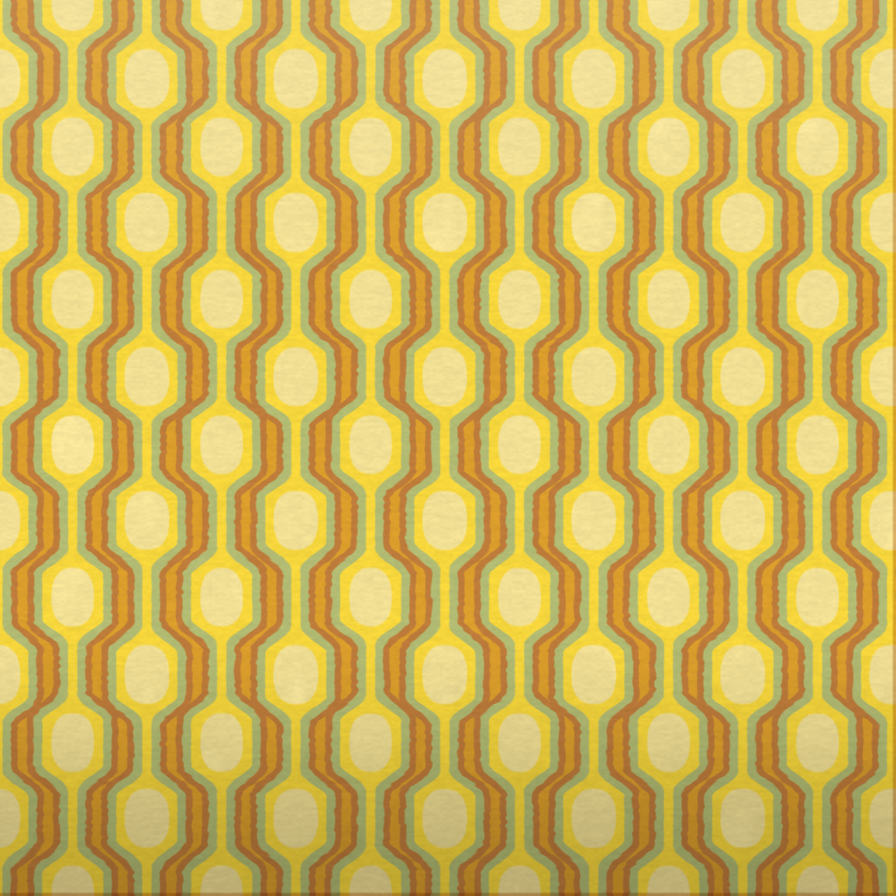
Write a three.js fragment shader that draws this pattern.

```glsl
// Retro woven wallpaper: staggered bead columns with cream ovals and wavy outlined bands.
varying vec2 vUv;

// Layout, in cells unless noted
const float REPEATS = 6.015;           // cells across and up the canvas
const vec2 COLUMN_A = vec2(0.488, 0.018);
const vec2 COLUMN_B = vec2(-0.014, 0.504);
const float ROW_SHIFT_A = -0.014;      // alternating drift of the ovals
const float ROW_SHIFT_B = 0.021;
const vec2 OVAL_A = vec2(0.143, 0.197);
const vec2 OVAL_B = vec2(0.150, 0.199);
const float OVAL_POWER = 2.4;
const float BULB_HALF = 0.262;
const float NECK_HALF = 0.088;
const float SHOULDER_START = 0.148;
const float SHOULDER_END = 0.355;
const float GREEN_WIDTH = 0.057;
const float BROWN_WIDTH = 0.043;
const float EDGE = 0.008;              // edge softness
const float STITCH = 0.013;            // raggedness of the outlines

const vec3 CREAM = vec3(0.945, 0.875, 0.580);
const vec3 YELLOW = vec3(0.965, 0.840, 0.235);
const vec3 GREEN = vec3(0.700, 0.735, 0.450);
const vec3 BROWN = vec3(0.745, 0.485, 0.230);
const vec3 ORANGE = vec3(0.860, 0.620, 0.170);

const float PI = 3.14159;

float hash(vec2 p) {
  p = fract(p * vec2(0.1031, 0.1137));
  p += dot(p, p.yx + 33.33);
  return fract((p.x + p.y) * p.x * 7.31 + p.y * 41.7);
}

float noise(vec2 p) {
  vec2 i = floor(p), f = fract(p);
  f = f * f * (3.0 - 2.0 * f);
  return mix(mix(hash(i), hash(i + vec2(1.0, 0.0)), f.x),
             mix(hash(i + vec2(0.0, 1.0)), hash(i + vec2(1.0, 1.0)), f.x), f.y);
}

float inside(float d) {
  return 1.0 - smoothstep(-EDGE, EDGE, d);
}

// Distance to the wavy outline (x) and to the oval (y) of the nearest bead
vec2 beadColumn(vec2 p, vec2 origin, float rowShift, vec2 oval) {
  vec2 q = p - origin;
  q.y -= rowShift * cos(PI * q.y);
  q = abs(fract(q + 0.5) - 0.5);

  float span = SHOULDER_END - SHOULDER_START;
  float t = clamp((q.y - SHOULDER_START) / span, 0.0, 1.0);
  float drop = BULB_HALF - NECK_HALF;
  float halfWidth = BULB_HALF - drop * t * t * (3.0 - 2.0 * t);
  float slope = drop * 6.0 * t * (1.0 - t) / span;
  float outline = (q.x - halfWidth) / sqrt(1.0 + slope * slope);

  vec2 e = pow(q / oval + 0.0001, vec2(OVAL_POWER));
  float ovalDistance = (pow(e.x + e.y, 1.0 / OVAL_POWER) - 1.0) * oval.x;
  return vec2(outline, ovalDistance);
}

void main() {
  vec2 p = vUv * REPEATS;
  vec2 a = beadColumn(p, COLUMN_A, ROW_SHIFT_A, OVAL_A);
  vec2 b = beadColumn(p, COLUMN_B, ROW_SHIFT_B, OVAL_B);
  float outline = min(a.x, b.x);
  float oval = min(a.y, b.y);

  // Ragged stitched edges
  float stitch = (noise(vUv * vec2(60.0, 230.0)) - 0.5) * STITCH;

  // Nested bands, from the ground inwards
  vec3 color = ORANGE;
  color = mix(color, BROWN, inside(outline - BROWN_WIDTH + stitch));
  color = mix(color, GREEN, inside(outline + stitch * 1.3));
  color = mix(color, YELLOW, inside(outline + GREEN_WIDTH + stitch * 0.4));

  // Cream ovals with faint pale wear
  float wear = smoothstep(0.72, 0.95, noise(p * vec2(5.0, 2.3) + 7.0));
  color = mix(color, CREAM + 0.025 * wear, inside(oval + stitch * 0.3));

  // Horizontal weave grain
  float grain = noise(vUv * vec2(90.0, 300.0)) + noise(vUv * vec2(260.0, 420.0)) - 1.0;
  color *= 1.0 + 0.035 * grain;

  // Pale top, shaded foot and thin dark borders
  color = mix(color, vec3(1.0, 0.97, 0.85), 0.09 * smoothstep(0.65, 1.0, vUv.y));
  color *= mix(0.78, 1.0, smoothstep(-0.02, 0.32, vUv.y));
  float border = max(smoothstep(0.995, 0.998, vUv.x), 1.0 - smoothstep(0.002, 0.005, vUv.y));
  color = mix(color, color * vec3(0.88, 0.76, 0.65), border);

  gl_FragColor = vec4(color, 1.0);
}
```
